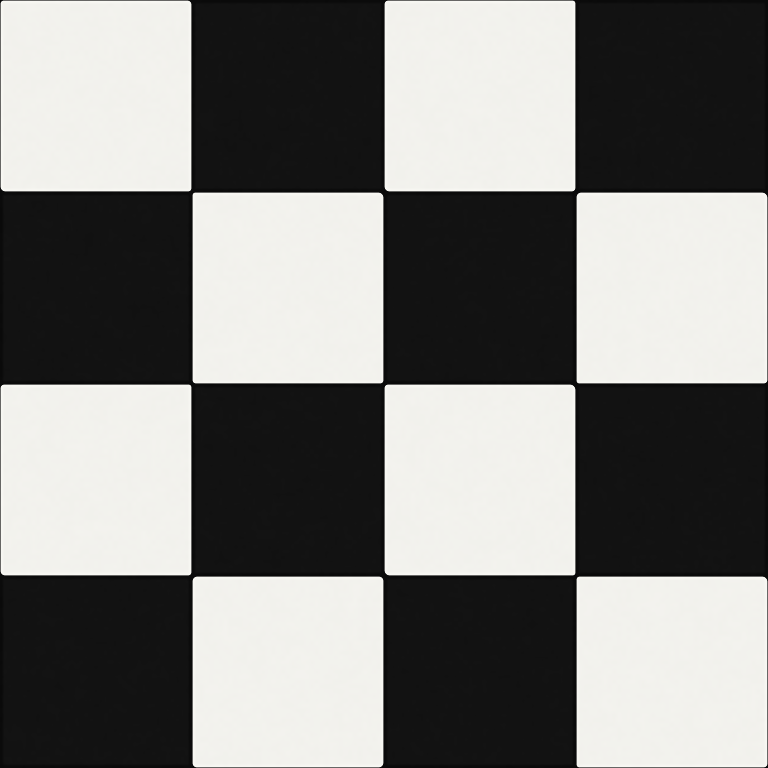
This pattern is drawn by a Shadertoy shader. Its source:

```glsl
float hash(vec2 p) {
    vec3 q = fract(vec3(p.xyx) * 0.1031);
    q += dot(q, q.yzx + 33.33);
    return fract((q.x + q.y) * q.z);
}

// Value noise that wraps after the given whole period
float wrappedNoise(vec2 p, float period) {
    vec2 i = floor(p), f = fract(p);
    f = f * f * (3.0 - 2.0 * f);
    vec2 a = mod(i, period), b = mod(i + 1.0, period);
    return mix(mix(hash(a), hash(vec2(b.x, a.y)), f.x),
               mix(hash(vec2(a.x, b.y)), hash(b), f.x), f.y);
}

float roundedBox(vec2 p, float halfSize, float radius) {
    vec2 q = abs(p) - halfSize + radius;
    return length(max(q, 0.0)) + min(max(q.x, q.y), 0.0) - radius;
}

void mainImage(out vec4 fragColor, in vec2 fragCoord) {
    const float tiles = 4.0;
    vec2 uv = fragCoord / iResolution.xy;
    vec2 cell = floor(uv * tiles);
    vec2 local = fract(uv * tiles) - 0.5;
    float pixel = tiles / min(iResolution.x, iResolution.y);

    // Each corner is rounded by a slightly different amount
    vec2 corner = cell * 2.0 + step(0.0, local);
    float radius = mix(0.014, 0.03, hash(corner + 7.0));
    float edge = roundedBox(local, 0.497, radius);
    float isLight = mod(cell.x + cell.y, 2.0);
    float lightMask = isLight * smoothstep(0.5 * pixel, -0.5 * pixel, edge);

    // Faint surface grain at two scales
    float grain = 0.6 * wrappedNoise(uv * 160.0, 160.0)
                + 0.4 * wrappedNoise(uv * 48.0, 48.0) - 0.5;

    // Light tiles have a brighter rim, dark tiles a deeper one
    float rim = smoothstep(-0.022, -0.004, edge);
    vec3 light = vec3(0.949, 0.947, 0.929) + 0.022 * rim + 0.010 * grain;
    vec3 dark = vec3(0.071) - 0.03 * rim + 0.008 * grain;

    fragColor = vec4(mix(dark, light, lightMask), 1.0);
}
```
